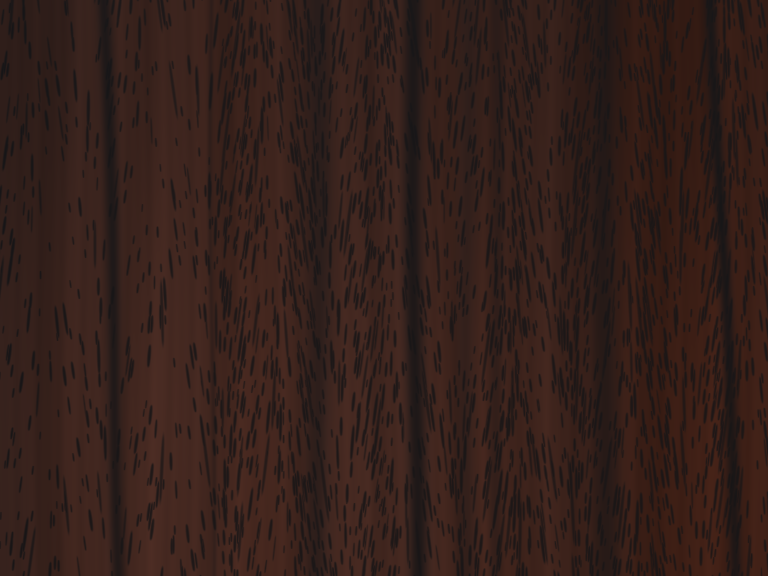
Write a Shadertoy shader that draws this texture.

```glsl
#define ROSEWOOD vec3(0.270, 0.157, 0.126)
#define RUST vec3(0.258, 0.128, 0.088)
#define EBONY vec3(0.090, 0.082, 0.086)
#define HAZE vec3(0.000, 0.012, 0.018)
#define PORE_WIDTH 0.0021
#define PORE_DEPTH 0.85
#define EDGE 0.0021
#define LEAN 0.14
#define STREAK_DEPTH 0.20

float hash(vec2 c) {
    vec3 q = fract(c.xyx * vec3(0.1031, 0.1030, 0.0973));
    q += dot(q, q.yzx + 33.33);
    return fract((q.x + q.y) * q.z);
}

float bump(float x, float width) {
    return exp(-x * x / (width * width));
}

// Share of cells that hold a pore: sparse at left, striped at right
float porosity(vec2 p) {
    float stripes = 0.6 + 0.4 * sin(p.x * 52.0 - 0.9 + 0.4 * sin(p.y * 4.0));
    float figured = smoothstep(0.34, 0.41, p.x) * stripes;
    figured *= 1.0 - 0.9 * bump(p.x - 0.755, 0.03);
    return 0.24 + 0.62 * figured;
}

// Jittered cells, each with one tapered vertical dash
float pores(vec2 p, vec2 cell, float seed) {
    vec2 g = p / cell;
    float ink = 0.0;
    for (int i = -1; i <= 1; i++) {
        float column = floor(g.x) + float(i);
        float shift = hash(vec2(column, seed));
        for (int j = -1; j <= 1; j++) {
            vec2 id = vec2(column, floor(g.y + shift) + float(j)) + seed;
            vec2 jitter = vec2(hash(id + 5.0), hash(id + 17.0));
            vec2 centre = (id - seed - vec2(0.0, shift) + jitter) * cell;
            float size = hash(id + 29.0);
            float present = step(hash(id + 41.0), porosity(centre));
            vec2 d = p - centre;
            d.x -= LEAN * d.y * sin(centre.x * 31.0 + centre.y * 2.0);
            float halfLength = cell.y * mix(0.22, 0.62, size * size);
            float taper = max(0.0, 1.0 - pow(d.y / halfLength, 2.0));
            float width = PORE_WIDTH * mix(0.5, 1.3, size) * sqrt(taper);
            float dash = 1.0 - smoothstep(width - EDGE, width + EDGE, abs(d.x));
            ink = max(ink, present * dash * smoothstep(0.0, 0.5, taper));
        }
    }
    return ink;
}

// Dark growth lines: foot position, half width, strength, drift with height
float growthLines(vec2 p) {
    vec4 lines[8] = vec4[8](
        vec4(0.208, 0.012, 0.85, -0.026), vec4(0.370, 0.004, 0.35, -0.004),
        vec4(0.553, 0.021, 0.55, 0.0), vec4(0.724, 0.016, 0.92, -0.008),
        vec4(0.810, 0.018, 0.40, 0.0), vec4(0.862, 0.011, 0.35, 0.0),
        vec4(1.050, 0.022, 0.60, 0.0), vec4(1.280, 0.011, 0.92, -0.045));
    float clear = 1.0;
    for (int i = 0; i < 8; i++) {
        vec4 line = lines[i];
        float wander = 0.003 * sin(p.y * 6.0 + line.x * 19.0);
        float offset = p.x - line.x - line.w * p.y - wander;
        clear *= 1.0 - line.z * bump(offset, line.y);
    }
    return 1.0 - clear;
}

// Fine lengthwise streaks from layered sines
float streaks(vec2 p) {
    float sum = 0.0;
    float amplitude = 0.5;
    float frequency = 47.0;
    for (int i = 0; i < 4; i++) {
        float bend = 1.3 * sin(p.y * (2.0 + float(i)) + p.x * 7.0);
        sum += amplitude * sin(p.x * frequency + bend + float(i) * 2.1);
        amplitude *= 0.7;
        frequency *= 1.93;
    }
    return sum;
}

void mainImage(out vec4 fragColor, in vec2 fragCoord) {
    vec2 p = fragCoord / iResolution.y;

    // Ground colour with broad lighting
    float warmth = smoothstep(0.75, 1.3, p.x) + 0.25 * sin(p.x * 17.0 + p.y);
    vec3 colour = mix(ROSEWOOD, RUST, clamp(warmth, 0.0, 1.0));
    colour *= 1.0 + STREAK_DEPTH * 0.5 * streaks(p);
    colour *= 1.0 - 0.16 * smoothstep(0.2, 1.0, p.y);
    colour *= 1.0 - 0.14 * bump(p.x - 1.04, 0.16);

    // Pores in three lengths
    float ink = pores(p, vec2(0.010, 0.036), 3.0);
    ink = max(ink, pores(p, vec2(0.014, 0.060), 71.0));
    ink = max(ink, 0.8 * pores(p, vec2(0.022, 0.110), 137.0));

    // Dark lines keep a little lengthwise grain
    float lines = growthLines(p) * (0.92 + 0.08 * streaks(p));
    float dark = 1.0 - (1.0 - PORE_DEPTH * ink) * (1.0 - clamp(lines, 0.0, 1.0));
    colour = mix(colour, EBONY, dark);

    // Cool dim sheen at the left edge and the top
    float cool = 1.0 - smoothstep(0.0, 0.25, p.x);
    colour *= 1.0 - 0.22 * cool;
    colour += HAZE * (0.8 * cool + 0.4 * p.y);
    fragColor = vec4(colour, 1.0);
}
```
